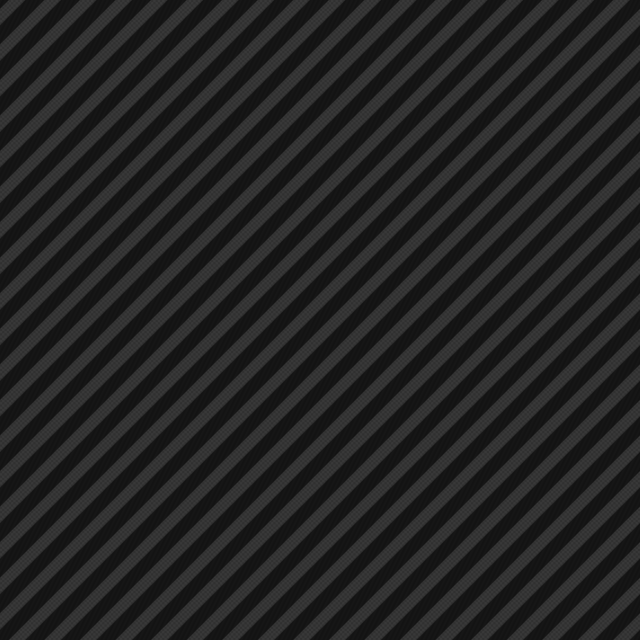
This pattern is drawn by a three.js fragment shader. Its source:

```glsl
varying vec2 vUv;

const float TAU = 6.2831853;
const float REPEATS = 18.0;
const float CHECKS_PER_REPEAT = 8.0;
const float STRIPE_CENTRE = 0.48;
const float STRIPE_WIDTH = 0.46;
const float EDGE_SOFTNESS = 0.035;

const vec3 GROUND = vec3(0.08);
const vec3 STRIPE_LIGHT = vec3(0.22);
const vec3 STRIPE_DIM = vec3(0.19);

// Coverage of a band repeating once per unit of t
float band(float t, float centre, float width, float softness) {
  float distanceToCentre = abs(fract(t - centre + 0.5) - 0.5);
  float edge = distanceToCentre - 0.5 * width;
  return 1.0 - smoothstep(-softness, softness, edge);
}

// Soft checker, 0 to 1, two cells per unit of p
float softChecker(vec2 p) {
  vec2 wave = sin(TAU * p);
  return smoothstep(-0.5, 0.5, wave.x * wave.y);
}

// Slanted ridges, -1 to 1
float ridges(vec2 p) {
  return sin(TAU * (p.x - 0.5 * p.y));
}

void main() {
  vec2 weave = vUv * REPEATS * CHECKS_PER_REPEAT;

  // Woven tones of the two materials
  vec3 stripe = mix(STRIPE_DIM, STRIPE_LIGHT, softChecker(weave));
  vec3 ground = GROUND + 0.007 * ridges(weave);

  // Diagonal stripes rising to the right
  float diagonal = (vUv.x - vUv.y) * REPEATS;
  float coverage = band(diagonal, STRIPE_CENTRE, STRIPE_WIDTH, EDGE_SOFTNESS);

  gl_FragColor = vec4(mix(ground, stripe, coverage), 1.0);
}
```
